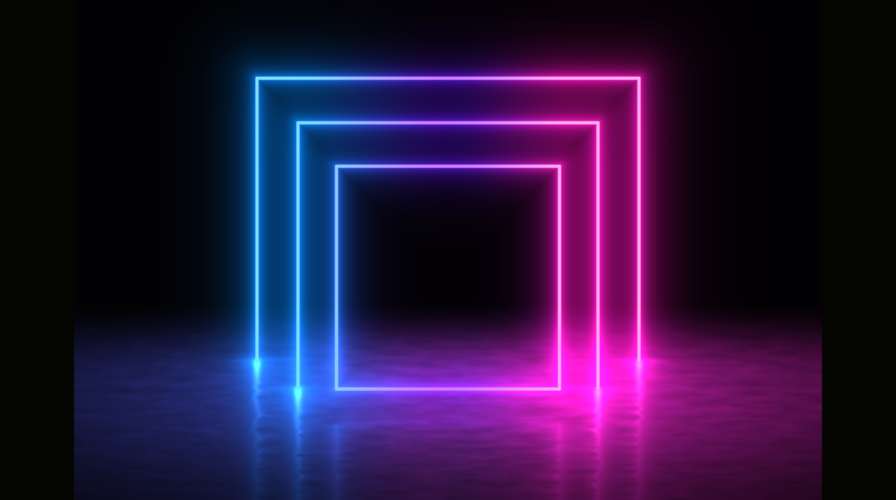
Write a Shadertoy shader that draws this background.

```glsl
// Three nested neon frames, blue to pink, standing on a dim reflective floor.
// Each frame is a segment distance field with a core and two halos; the floor
// is a soft gradient with rippled streaks under every post, inside side bars.

#define LINE_HALF 0.0032
#define HALO_NEAR 0.009
#define HALO_WIDE 0.048
#define HORIZON 0.40
#define STREAK_WIDTH 0.021
#define STREAK_LENGTH 0.19
#define RIPPLE 0.013
#define STAGE_HALF 0.748

// Half width, top and foot of each frame, in canvas heights
const vec3 FRAMES[3] = vec3[3](
    vec3(0.382, 0.8435, 0.280),
    vec3(0.300, 0.7545, 0.224),
    vec3(0.223, 0.6675, 0.222));

vec2 hashGradient(vec2 cell) {
    vec2 h = vec2(dot(cell, vec2(127.1, 311.7)), dot(cell, vec2(269.5, 183.3)));
    return 2.0 * fract(sin(h) * 43758.5) - 1.0;
}

float gradientNoise(vec2 p) {
    vec2 i = floor(p), f = fract(p);
    vec2 u = f * f * f * (f * (f * 6.0 - 15.0) + 10.0);
    vec2 e = vec2(0.0, 1.0);
    float low = mix(dot(hashGradient(i), f),
                    dot(hashGradient(i + e.yx), f - e.yx), u.x);
    float high = mix(dot(hashGradient(i + e), f - e),
                     dot(hashGradient(i + e.yy), f - e.yy), u.x);
    return mix(low, high, u.y);
}

float segmentDistance(vec2 p, vec2 a, vec2 b) {
    vec2 pa = p - a, ba = b - a;
    return length(pa - ba * clamp(dot(pa, ba) / dot(ba, ba), 0.0, 1.0));
}

// Blend of three colours from left to right
vec3 acrossStage(float x, vec3 left, vec3 middle, vec3 right) {
    vec3 c = mix(left, middle, smoothstep(-0.32, 0.0, x));
    return mix(c, right, smoothstep(0.0, 0.26, x));
}

vec3 floorColor(vec2 p, float ripple) {
    vec3 hue = acrossStage(p.x, vec3(0.17, 0.19, 0.53),
                           vec3(0.40, 0.13, 0.50), vec3(0.64, 0.10, 0.56));
    float rise = smoothstep(HORIZON, 0.24, p.y);
    float nearFade = mix(0.42, 1.0, smoothstep(-0.02, 0.20, p.y));
    float sideFade = exp(-1.3 * p.x * p.x);
    return hue * rise * nearFade * sideFade * (1.0 + 0.22 * ripple);
}

void mainImage(out vec4 fragColor, in vec2 fragCoord) {
    float pixel = 1.0 / iResolution.y;
    vec2 p = (fragCoord - 0.5 * vec2(iResolution.x, 0.0)) * pixel;
    vec2 q = vec2(abs(p.x), p.y);

    vec3 glowHue = acrossStage(p.x, vec3(0.0, 0.23, 0.44),
                               vec3(0.13, 0.02, 0.34), vec3(0.46, 0.02, 0.34));
    vec3 neonHue = acrossStage(p.x, vec3(0.05, 0.48, 0.88),
                               vec3(0.40, 0.12, 0.85), vec3(0.88, 0.12, 0.70));
    vec3 coreHue = acrossStage(p.x, vec3(0.50, 0.87, 1.0),
                               vec3(0.80, 0.50, 1.0), vec3(1.0, 0.68, 0.95));

    float ripple = gradientNoise(p * vec2(14.0, 75.0))
                 + 0.5 * gradientNoise(p * vec2(33.0, 150.0));
    vec3 color = vec3(0.008, 0.004, 0.010) + floorColor(p, ripple);
    float core = 0.0;

    for (int i = 0; i < 3; i++) {
        vec3 frame = FRAMES[i];
        bool closed = i == 2;
        vec2 corner = frame.xy, foot = frame.xz;

        // Tube and halos
        float d = min(segmentDistance(q, vec2(0.0, corner.y), corner),
                      segmentDistance(q, corner, foot));
        if (closed) d = min(d, segmentDistance(q, vec2(0.0, foot.y), foot));
        core = max(core, smoothstep(LINE_HALF + pixel, LINE_HALF - pixel, d));
        color += glowHue * exp(-d / HALO_WIDE);
        color += 0.55 * neonHue * exp(-d / HALO_NEAR);

        // Streak below the post; the closed frame reflects from further down
        float start = closed ? 0.155 : foot.y;
        float depth = max(start - p.y, 0.0);
        float dx = q.x - foot.x + RIPPLE * ripple * smoothstep(0.0, 0.12, depth);
        float below = smoothstep(start + 0.008, start - 0.012, p.y);
        float streak = exp(-abs(dx) / STREAK_WIDTH) * exp(-depth / STREAK_LENGTH);
        float hot = exp(-dx * dx / 0.00005) * exp(-depth / 0.035);
        color += below * neonHue * streak * (closed ? 0.35 : 0.62);

        if (closed) {
            // Mirrored lower edge
            float edge = exp(-abs(p.y - start) / 0.012);
            color += 0.16 * neonHue * edge * smoothstep(0.235, 0.20, q.x);
        } else {
            // Bright foot and its sideways flare
            color += below * coreHue * hot * 0.75;
            float flare = exp(-abs(p.y - foot.y) / 0.006 - abs(dx) / 0.04);
            color += 0.35 * neonHue * flare;
        }
    }

    color = mix(min(color, 1.0), coreHue, core);

    // Dark side bars
    float stage = smoothstep(STAGE_HALF + pixel, STAGE_HALF - pixel, q.x);
    color = mix(vec3(0.015, 0.019, 0.002), color, stage);
    fragColor = vec4(color, 1.0);
}
```
